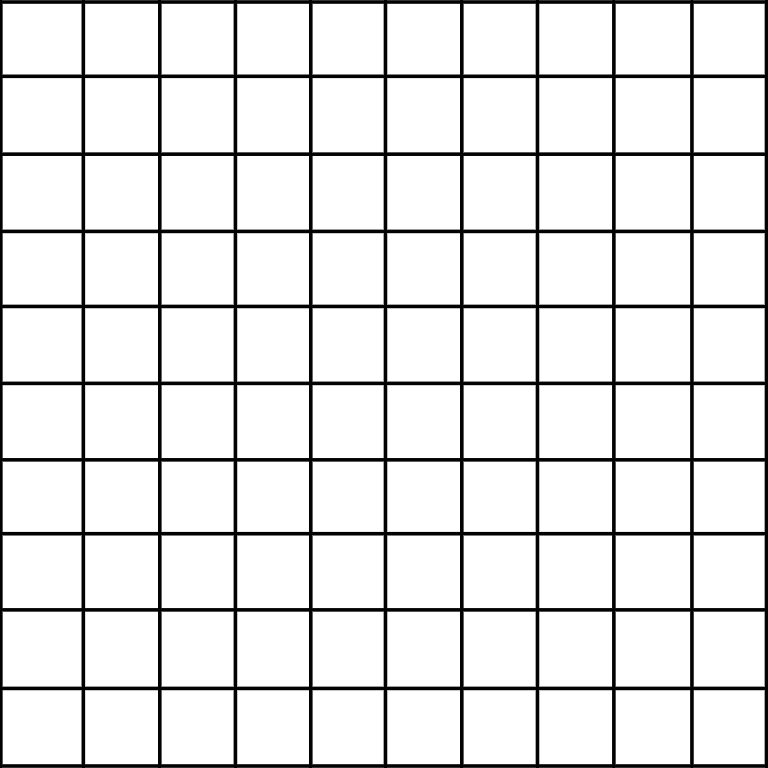
Write a WebGL 2 fragment shader that draws this pattern.

```glsl
#version 300 es
precision highp float;
// Ten by ten grid of thin black lines on white, with a line on every border.
// Line spacing wavers slightly: a short sine series, pinned to zero at both
// borders, shifts each line away from its even position.

#define CELLS 10
#define LINE_WIDTH 0.0047
#define FIRST_LINE vec2(0.0011, 0.0026)
#define LAST_LINE vec2(0.9980, 0.9974)
#define INK vec3(0.008)
#define PAPER vec3(1.0)
// Sine amplitudes in thousandths of the canvas: slow waves, then quick ones
#define DRIFT_X_SLOW vec4(4.57, 3.27, 2.42, 0.61)
#define DRIFT_X_QUICK vec4(1.09, 0.03, 0.89, 0.0)
#define DRIFT_Y_SLOW vec4(2.06, 1.25, 1.48, -0.17)
#define DRIFT_Y_QUICK vec4(0.26, -1.29, 0.04, 0.10)

uniform vec2 u_resolution;
out vec4 fragColor;

const float PI = 3.14159;

// Position of one vertical (x) and one horizontal (y) line; t runs 0 to 1
vec2 linePosition(float t) {
    vec4 slow = sin(PI * t * vec4(1.0, 2.0, 3.0, 4.0));
    vec4 quick = sin(PI * t * vec4(5.0, 6.0, 7.0, 8.0));
    vec2 drift = vec2(dot(DRIFT_X_SLOW, slow) + dot(DRIFT_X_QUICK, quick),
                      dot(DRIFT_Y_SLOW, slow) + dot(DRIFT_Y_QUICK, quick));
    return mix(FIRST_LINE, LAST_LINE, t) + 0.001 * drift;
}

void main() {
    vec2 uv = gl_FragCoord.xy / u_resolution;

    // Distance to the nearest line on each axis
    vec2 nearest = vec2(1.0);
    for (int i = 0; i <= CELLS; i++) {
        vec2 position = linePosition(float(i) / float(CELLS));
        nearest = min(nearest, abs(uv - position));
    }

    // Edges smoothed over one pixel
    vec2 coverage = clamp((0.5 * LINE_WIDTH - nearest) * u_resolution + 0.5, 0.0, 1.0);
    float ink = max(coverage.x, coverage.y);

    fragColor = vec4(mix(PAPER, INK, ink), 1.0);
}
```
